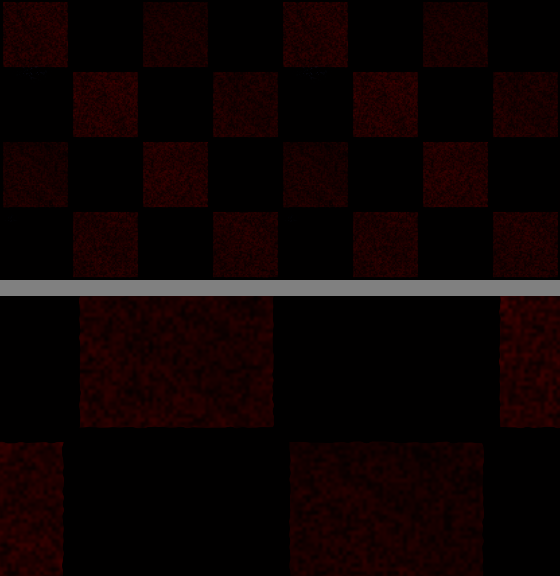
Top, the full canvas; bottom, a detail of the centre.
Reproduce this pattern procedurally as a WebGL 1 fragment shader.

```glsl
precision highp float;
// Dark checkerboard of grainy, unevenly worn deep red squares on black.

uniform vec2 u_resolution;

const float ROWS = 4.0;
const float PERIOD = 4.0;            // cells before the wear repeats
const float HALF_PI = 1.5707963;
const vec2 SQUARE_CENTER = vec2(0.507, 0.505);
const vec2 SQUARE_HALF = vec2(0.460, 0.464);
const vec3 GROUND = vec3(0.002, 0.0, 0.0);
const vec3 SCUFF_TINT = vec3(0.05, 0.05, 0.11);

float hash(vec2 p) {
  return fract(sin(dot(p, vec2(12.9898, 78.233))) * 43758.5453);
}

float valueNoise(vec2 p) {
  vec2 i = floor(p);
  vec2 f = fract(p);
  f = f * f * (3.0 - 2.0 * f);
  float low = mix(hash(i), hash(i + vec2(1.0, 0.0)), f.x);
  float high = mix(hash(i + vec2(0.0, 1.0)), hash(i + vec2(1.0, 1.0)), f.x);
  return mix(low, high, f.y);
}

float boxDistance(vec2 p, vec2 halfSize) {
  vec2 d = abs(p) - halfSize;
  return length(max(d, 0.0)) + min(max(d.x, d.y), 0.0);
}

// Fine leathery grain, averaging one half
float grain(vec2 p) {
  return 0.65 * valueNoise(p * 52.0) + 0.35 * valueNoise(p * 27.0 + 9.3);
}

// Red level of a whole square: alternating fresh and faded diagonals
float squareLevel(vec2 cell) {
  float fade = sin(HALF_PI * (cell.x + cell.y)) * min(cell.y, 1.0);
  return 0.106 - 0.015 * fade + 0.008 * (hash(cell + 3.7) - 0.5);
}

// Sparse specks gathered in a soft oval
float scuff(vec2 p, vec2 center, vec2 radius) {
  vec2 d = (p - center) / radius;
  float specks = smoothstep(0.60, 0.95, valueNoise(p * 60.0 + 5.0));
  return specks * exp(-2.0 * dot(d, d));
}

void main() {
  float pixel = ROWS / u_resolution.y;
  vec2 p = gl_FragCoord.xy * pixel;
  p.x = mod(p.x, PERIOD);
  vec2 cell = floor(p);
  vec2 local = fract(p);

  // Square outline, slightly roughened
  float roughness = 0.010 * (valueNoise(p * 34.0) - 0.5);
  float d = boxDistance(local - SQUARE_CENTER, SQUARE_HALF) + roughness;
  float inside = 1.0 - smoothstep(-0.5 * pixel, 0.5 * pixel, d);
  float filled = mod(cell.x + cell.y, 2.0);

  // Grain, broad blotches and a thin lighter rim
  float level = squareLevel(cell);
  float blotch = 0.85 + 0.30 * valueNoise(p * 3.5 + 2.0);
  float faded = smoothstep(0.105, 0.088, level);
  blotch *= 1.0 - 0.25 * faded * (local.y - 0.4);
  float red = level * blotch * (0.14 + 1.72 * grain(p));
  red += 0.012 * smoothstep(-0.035, 0.0, d);

  vec3 color = mix(GROUND, vec3(red, 0.0, 0.0), inside * filled);

  // Faint cool scuffs
  float wear = scuff(p, vec2(0.46, 2.98), vec2(0.22, 0.12));
  wear += 0.35 * scuff(p, vec2(0.15, 0.87), vec2(0.10, 0.07));
  color += SCUFF_TINT * wear;

  gl_FragColor = vec4(color, 1.0);
}
```
